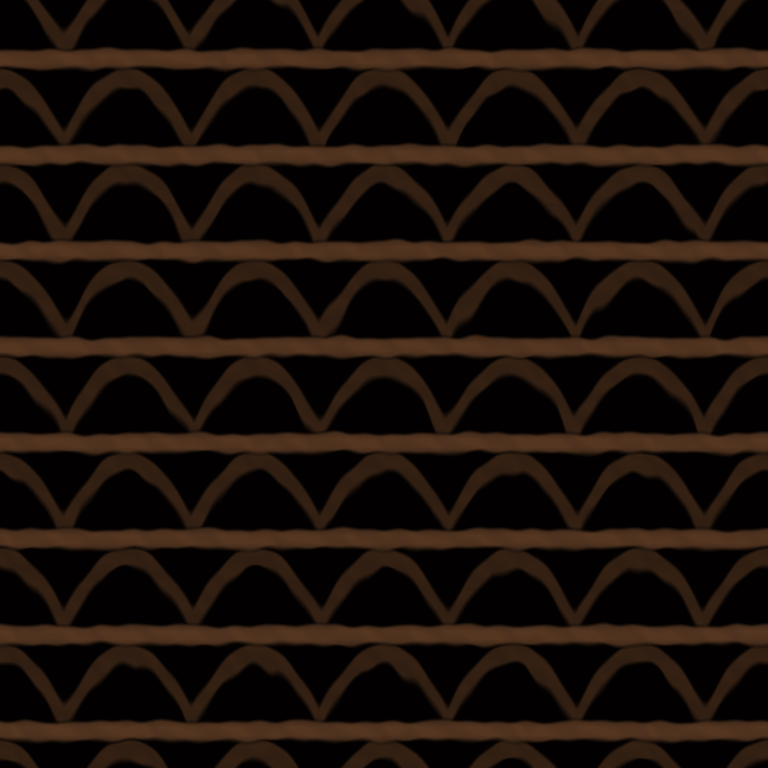
A WebGL 1 fragment shader for this pattern:

```glsl
precision highp float;
// Brown wavy bars on black, eight rows, with six soft arches standing on each bar.
// Arches follow a powered cosine; layered sines with whole frequencies and
// per-row phases vary the widths, edges and legs so that the tile wraps.

uniform vec2 u_resolution;

const float PI = 3.14159;

float hash(float n) {
  return fract(sin(n * 12.989 + 1.7) * 4375.85);
}

// Layered sines along x, roughly -1 to 1, periodic over the canvas width
float wobble(float x, float row, float seed) {
  float sum = 0.0;
  float amplitude = 0.5;
  for (int i = 0; i < 5; i++) {
    float k = float(i);
    float phase = hash(row * 7.3 + seed * 31.0 + k * 17.0);
    sum += amplitude * sin(2.0 * PI * ((5.0 + 6.0 * k) * x + phase));
    amplitude *= 0.8;
  }
  return sum * 0.8;
}

// Arch coverage; v is the height above the bar centre, in rows
float archMask(float x, float v, float row) {
  float u = x * 6.0 + 0.022 * wobble(x, row, 1.0);
  float c = max(abs(cos(PI * u)), 0.02);
  float s = abs(sin(PI * u));
  float height = 0.10 + 0.71 * pow(c, 0.86);
  float slope = 1.44 * s * pow(c, -0.14);
  float d = (v - height) / sqrt(1.0 + slope * slope);

  float swell = wobble(x, row, 2.0);
  float halfWidth = mix(0.056, 0.098, c * c);
  float outer = halfWidth + 0.012 * wobble(x, row, 3.0);
  float inner = halfWidth + 0.018 * swell + 0.03 * max(swell, 0.0);
  float blur = 0.034 + 0.016 * wobble(x, row, 4.0);
  return smoothstep(-inner - blur, -inner + blur, d)
       * (1.0 - smoothstep(outer - 0.022, outer + 0.022, d));
}

void main() {
  vec2 p = gl_FragCoord.xy / u_resolution;
  float q = p.y * 8.0 - 0.385;
  float archRow = mod(floor(q), 8.0);
  float barRow = mod(floor(q + 0.5), 8.0);

  // Bar edges, measured from the bar centre
  float b = fract(q + 0.5) - 0.5;
  float top = 0.098 + 0.022 * wobble(p.x, barRow, 5.0);
  float bottom = 0.098 + 0.022 * wobble(p.x, barRow, 6.0);
  float bottomBlur = 0.03 + 0.012 * wobble(p.x, barRow, 7.0);
  float bar = (1.0 - smoothstep(top - 0.025, top + 0.025, b))
            * smoothstep(-bottom - bottomBlur, -bottom + bottomBlur, b);

  // Arches, darkened along the line where they touch a bar
  float mottle = sin(2.0 * PI * (13.0 * p.x + 24.0 * p.y) + 2.0 * wobble(p.x, barRow, 8.0));
  float gap = max(b - top, -bottom - b);
  float contact = mix(0.55, 1.0, smoothstep(0.0, 0.04, gap));
  vec3 archColor = vec3(0.195, 0.123, 0.072) * (1.0 + 0.04 * mottle) * contact;
  vec3 color = mix(vec3(0.006, 0.0, 0.0), archColor, archMask(p.x, fract(q), archRow));

  // Bars on top, a little darker toward their edges
  float core = 1.0 - smoothstep(0.03, 0.11, abs(b));
  vec3 barColor = mix(vec3(0.26, 0.165, 0.10), vec3(0.32, 0.205, 0.125), core);
  color = mix(color, barColor * (1.0 + 0.04 * mottle), bar);

  gl_FragColor = vec4(color, 1.0);
}
```
